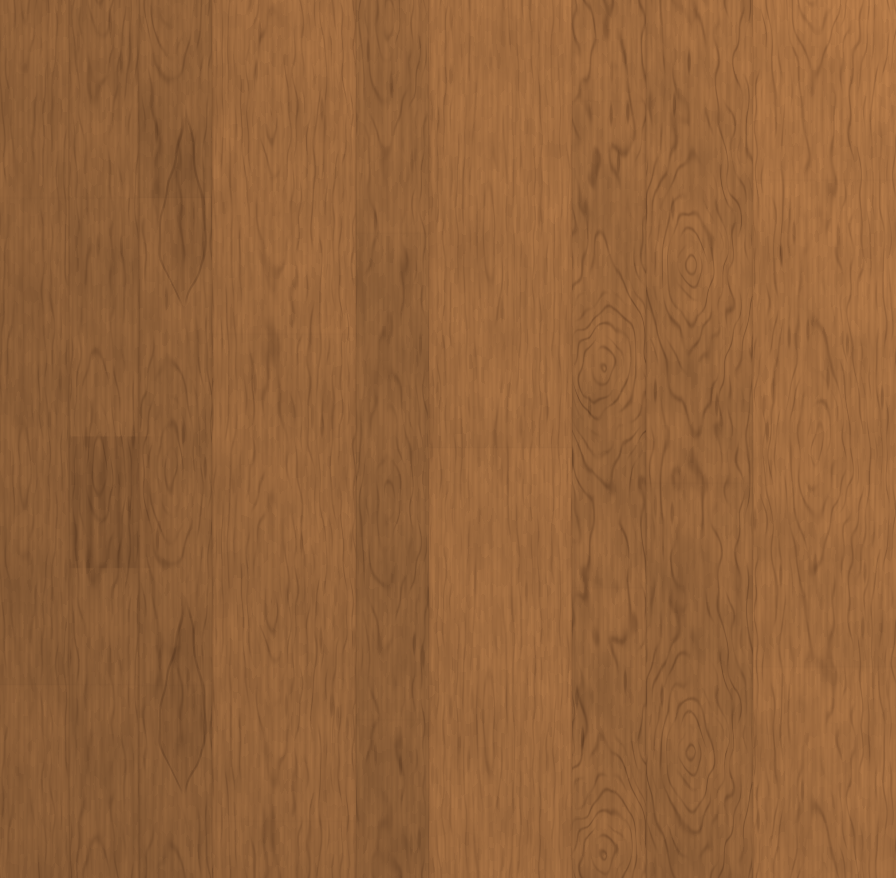
A Shadertoy shader for this texture:

```glsl
// Stained cherry wood floor: upright planks with cathedral grain, flecks and soft joints.

const float TAU = 6.2831853;
const vec3 WOOD = vec3(0.588, 0.396, 0.233);
const vec3 GRAIN_TINT = vec3(0.84, 0.94, 1.0);  // share of darkening per channel
const float PERIOD = 0.555;       // height after which the figure repeats
const float RINGS = 135.0;        // growth rings per canvas width
const float RING_DEPTH = 0.20;
const float FIBRE_DEPTH = 0.15;
const float PORE_DEPTH = 0.06;
const float FLECK_DEPTH = 0.24;
const float SEAM_WIDTH = 0.0012;
const float SEAM_DEPTH = 0.10;
const vec2 LIGHT = vec2(0.13, 0.06);  // brightening to the right and upward
const float CORNER_GLOW = 0.06;
const vec4 INLAY = vec4(0.077, 0.353, 0.157, 0.503);  // left, bottom, right, top
const vec2 HEART_TIP = vec2(0.205, 0.640);
const int PLANK_COUNT = 9;

// Right edge, tone, strength of figure, height of the knot
const vec4 PLANKS[PLANK_COUNT] = vec4[PLANK_COUNT](
    vec4(0.077, -0.010, 0.35, 0.47), vec4(0.155, -0.022, 0.45, 0.47),
    vec4(0.237, -0.035, 0.60, 0.47), vec4(0.397,  0.032, 0.50, 0.87),
    vec4(0.479, -0.048, 0.55, 0.43), vec4(0.638,  0.045, 0.32, 0.74),
    vec4(0.721, -0.025, 1.00, 0.58), vec4(0.840, -0.038, 0.90, 0.70),
    vec4(1.010,  0.020, 0.60, 0.49));

vec2 hash2(vec2 p) {
    vec2 q = vec2(dot(p, vec2(127.1, 311.7)), dot(p, vec2(269.5, 183.3)));
    return fract(sin(q) * 43758.5);
}

// x: distance to the nearest scattered point, y: random value of its cell
vec2 cellular(vec2 p) {
    vec2 cell = floor(p), nearest = vec2(8.0, 0.0);
    for (int j = -1; j <= 1; j++)
    for (int i = -1; i <= 1; i++) {
        vec2 id = cell + vec2(i, j);
        float d = length(id + 0.15 + 0.7 * hash2(id) - p);
        if (d < nearest.x) nearest = vec2(d, hash2(id + 41.0).x);
    }
    return nearest;
}

// Layered sines that repeat every PERIOD in height
float waves(vec2 p, float seed) {
    float a = TAU * p.y / PERIOD;
    return 0.50 * sin(2.0 * a + 45.0 * p.x + seed)
         + 0.30 * sin(5.0 * a - 95.0 * p.x + 2.3 * seed)
         + 0.20 * sin(11.0 * a + 130.0 * p.x + 4.1 * seed);
}

// Distance to a wandering pith; its contours are the growth rings
float ringRadius(vec2 p, float centre, float figure, float knotY, float seed) {
    float a = 0.5 * TAU * (p.y - knotY) / PERIOD;
    float depth = 0.062 * figure * (sin(a) + 0.18 * figure * sin(3.0 * a));
    float across = p.x - centre + 0.007 * figure * waves(p, seed);
    float rough = 0.006 * figure * cellular(p * vec2(38.0, 12.0)).x;
    return length(vec2(across, depth)) + rough
         + 0.004 * figure * waves(p * vec2(1.7, 1.0), seed + 2.0);
}

// Dark teardrop of heartwood, x: fill, y: outline
vec2 heartwood(vec2 p) {
    float t = fract((p.y - HEART_TIP.y) / PERIOD);
    float halfWidth = 0.026 * smoothstep(0.0, 0.13, t) * (1.0 - smoothstep(0.12, 0.48, t));
    float d = abs(p.x - HEART_TIP.x + 0.004 * waves(p, 1.0)) - halfWidth;
    float present = smoothstep(0.0, 0.006, halfWidth);
    return present * vec2(1.0 - smoothstep(-0.003, 0.003, d),
                          1.0 - smoothstep(0.0004, 0.0022, abs(d)));
}

void mainImage(out vec4 fragColor, in vec2 fragCoord) {
    vec2 uv = fragCoord / iResolution.xy;
    vec2 pixel = 1.0 / iResolution.xy;

    // Find the plank
    float left = -0.01, seed = 0.0;
    vec4 plank = PLANKS[0];
    for (int i = 0; i < PLANK_COUNT; i++) {
        plank = PLANKS[i];
        seed = 1.7 * float(i);
        if (uv.x < plank.x) break;
        left = plank.x;
    }
    float figure = plank.z, knotY = plank.w;

    // Boards along the plank, each a little different in tone
    float along = (uv.y - knotY + 0.25) / PERIOD;
    float board = floor(along);
    float tone = plank.y + 0.03 * (hash2(vec2(seed, board)).x - 0.5);
    tone += dot(LIGHT, uv - 0.5) + CORNER_GLOW * uv.x * uv.x * uv.y * uv.y;
    tone += 0.045 * (0.3 + 0.7 * figure) * waves(uv * vec2(0.6, 1.0), seed + 3.0);

    // Growth rings, fading where they are too fine to resolve
    float radius = RINGS * ringRadius(uv, mix(left, plank.x, 0.42), figure, knotY, seed);
    float line = pow(0.5 + 0.5 * cos(TAU * radius), 6.0);
    float resolved = 1.0 - smoothstep(0.4, 0.9, fwidth(radius));
    float uneven = 0.5 + 0.5 * sin(radius * 1.9 + 3.0 * waves(uv, seed));
    float grain = RING_DEPTH * line * uneven * resolved * (0.35 + 0.65 * min(figure, 1.0));

    // Fine fibres, pores and short dark flecks
    grain += FIBRE_DEPTH * (cellular(uv * vec2(190.0, 9.0) + seed).x - 0.42);
    grain += PORE_DEPTH * (cellular(uv * vec2(230.0, 70.0) + seed).y - 0.5);
    vec2 fleck = cellular(uv * vec2(100.0, 15.0) + 7.0 * seed);
    float fleckShape = 1.0 - smoothstep(0.10, 0.26, fleck.x);
    grain += FLECK_DEPTH * fleckShape * smoothstep(0.88, 0.96, fleck.y) * min(figure, 0.8);

    // Heartwood and banded inlay
    vec2 heart = heartwood(uv);
    grain += 0.05 * heart.x + 0.14 * heart.y;
    vec2 inside = smoothstep(-pixel, pixel, uv - INLAY.xy)
                * (1.0 - smoothstep(vec2(-0.015, -pixel.y), vec2(0.04, pixel.y), uv - INLAY.zw));
    float bands = 0.5 + 0.5 * sin(TAU * uv.x / 0.016 + 0.5 * waves(uv, 0.0));
    grain += inside.x * inside.y * (0.02 + 0.10 * bands);

    // Seams between planks and faint joints between boards
    float seam = min(uv.x - left, plank.x - uv.x);
    grain += SEAM_DEPTH * (1.0 - smoothstep(0.0, SEAM_WIDTH + pixel.x, seam));
    float joint = PERIOD * min(along - board, 1.0 - along + board);
    grain += 0.015 * (1.0 - smoothstep(0.0, SEAM_WIDTH + pixel.y, joint));

    fragColor = vec4(WOOD * (1.0 + tone) * (1.0 - grain * GRAIN_TINT), 1.0);
}
```
